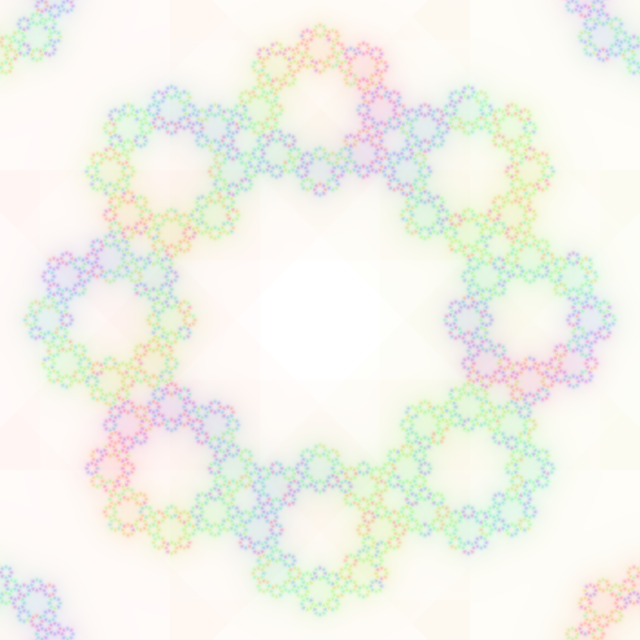
A Shadertoy shader for this background:

```glsl
// Pastel octagonal ring fractal: rings of eight rings on pale overlapping facets.

const float TAU = 6.283185;
const float RING_RADIUS = 0.328;     // centre to first ring of nodes
const float RING_RATIO = 0.29289;    // 1 / (2 + sqrt 2): octagons share edges
const int   LEVELS = 4;
const float MIRROR_DISTANCE = 0.525; // diagonal mirrors that fill the corners
const vec4  MIRROR_HUES = vec4(0.30, 0.05, 0.48, 0.57);

const float DOT_SIZE = 0.0034;
const float DOT_STRENGTH = 0.18;
const float HUE_SCATTER = 0.45;
const float EDGE_SIZE = 0.009;
const float EDGE_STRENGTH = 0.04;
const float HALO_SIZE = 0.042;
const float HALO_STRENGTH = 0.085;
const float WARM_SIZE = 0.035;
const vec3  WARM_ABSORB = vec3(0.004, 0.008, 0.025);

const float FACET_HALF = 0.2345;
const float FACET_STRENGTH = 0.015;
const float CORE_SIZE = 0.10;
const float CORE_STRENGTH = 0.025;
const float RIM_START = 0.4375;
const float RIM_STRENGTH = 0.012;

// Hue of each main ring: base, cosine swing, sine swing, winding.
const vec4 RING_HUES[8] = vec4[8](
    vec4(0.62,  0.00, -0.25, 0.0),
    vec4(0.38, -0.18,  0.09, 0.0),
    vec4(0.83,  0.00,  0.00, 1.0),
    vec4(0.35,  0.12,  0.18, 0.0),
    vec4(0.42, -0.10,  0.20, 0.0),
    vec4(0.47,  0.00,  0.00, 1.0),
    vec4(0.40, -0.15,  0.08, 0.0),
    vec4(0.40,  0.03, -0.04, 0.0));

float hash(float n) {
    return fract(sin(n * 12.99 + 1.7) * 4375.85);
}

vec2 direction(float k) {
    return vec2(cos(k * TAU / 8.0), sin(k * TAU / 8.0));
}

// Light removed from white to leave the given hue.
vec3 absorption(float hue) {
    return 0.5 - 0.5 * cos(TAU * (hue - vec3(0.0, 1.0, 2.0) / 3.0));
}

// Index, 0 to 7, of the octant centred nearest to p.
float octant(vec2 p) {
    return mod(floor(atan(p.y, p.x) / TAU * 8.0 + 0.5), 8.0);
}

// Hue of small ring k within a main ring.
float clusterHue(int ring, float k) {
    vec4 h = RING_HUES[ring];
    return h.x + dot(h.yz, direction(k)) + h.w * k / 8.0;
}

// Broad translucent squares, one around each main ring, and the outer rim.
vec3 facets(vec2 p, float pixel) {
    vec3 absorbed = vec3(0.0);
    for (int i = 0; i < 8; i++) {
        vec2 axis = direction(float(i));
        vec2 local = vec2(dot(p, axis), dot(p, vec2(-axis.y, axis.x)));
        vec2 offset = local - vec2(RING_RADIUS, 0.0);
        vec2 box = abs(offset) - FACET_HALF;
        float square = 1.0 - smoothstep(-pixel, pixel, max(box.x, box.y));
        float rim = smoothstep(-pixel, pixel, min(local.x - RIM_START, -box.y));
        float core = exp(-dot(offset, offset) / (CORE_SIZE * CORE_SIZE));
        absorbed += absorption(0.09 + 0.07 * axis.x)
            * (FACET_STRENGTH * square + RIM_STRENGTH * rim + CORE_STRENGTH * core);
    }
    return absorbed;
}

// Soft colour summed around every small ring.
vec3 halos(vec2 p, float hueShift) {
    vec3 absorbed = vec3(0.0);
    for (int i = 0; i < 8; i++) {
        vec2 center = RING_RADIUS * direction(float(i));
        for (int j = 0; j < 8; j++) {
            float k = float(j);
            vec2 q = p - center - RING_RADIUS * RING_RATIO * direction(k);
            float glow = exp(-dot(q, q) / (HALO_SIZE * HALO_SIZE));
            absorbed += glow * absorption(clusterHue(i, k) + hueShift);
        }
    }
    return HALO_STRENGTH * absorbed;
}

// Descends to the nearest node, gathering hue on the way.
vec3 rings(vec2 p, float hue) {
    float radius = RING_RADIUS;
    float id = 1.0;
    int ring = 0;
    for (int level = 0; level < LEVELS; level++) {
        float k = octant(p);
        p -= radius * direction(k);
        radius *= RING_RATIO;
        id = id * 8.0 + k;
        if (level == 0) ring = int(k);
        else if (level == 1) hue += clusterHue(ring, k);
        else hue += HUE_SCATTER * (hash(id) - 0.5);
    }
    float d = length(p);
    float dots = exp(-d * d / (DOT_SIZE * DOT_SIZE));
    float edge = exp(-d / EDGE_SIZE);
    return (DOT_STRENGTH * dots + EDGE_STRENGTH * edge) * absorption(hue)
         + WARM_ABSORB * exp(-d / WARM_SIZE);
}

void mainImage(out vec4 fragColor, in vec2 fragCoord) {
    float size = min(iResolution.x, iResolution.y);
    vec2 p = (fragCoord - 0.5 * iResolution.xy) / size;

    // Reflect the corners across the diagonal mirrors
    float quadrant = mod(floor(atan(p.y, p.x) / TAU * 4.0), 4.0);
    vec2 diagonal = direction(2.0 * quadrant + 1.0);
    float beyond = max(dot(p, diagonal) - MIRROR_DISTANCE, 0.0);
    p -= 2.0 * beyond * diagonal;
    float hueShift = beyond > 0.0 ? MIRROR_HUES[int(quadrant)] : 0.0;

    vec3 absorbed = facets(p, 0.75 / size) + halos(p, hueShift) + rings(p, hueShift);
    fragColor = vec4(clamp(1.0 - absorbed, 0.0, 1.0), 1.0);
}
```
